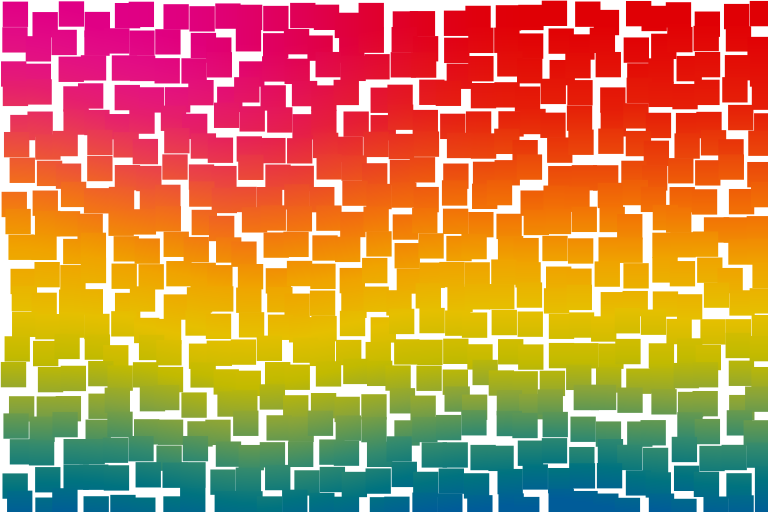
This background is drawn by a Shadertoy shader. Its source:

```glsl
// A sheet of colour, running from magenta and red down to blue, cut into square
// tiles on white. Each tile slides right and down by a hashed amount and carries
// its piece of the gradient along, so gaps and overlaps appear between tiles.

const float ROWS = 20.0;       // tiles over the canvas height
const float MAX_SLIDE = 0.5;   // largest slide, in tiles
const float TILE_SIZE = 0.99;  // tile side, in tiles
const vec3 PAPER = vec3(1.0);
const float PINK_BLUE = 0.5;   // blue added in the upper left corner

// Vertical ramp: stop heights measured from the top, and their colours
const int STOPS = 11;
const float STOP_AT[STOPS] = float[](
    0.04, 0.20, 0.30, 0.40, 0.50, 0.60, 0.69, 0.77, 0.86, 0.93, 1.00);
const vec3 STOP_COLOR[STOPS] = vec3[](
    vec3(0.88, 0.00, 0.02), vec3(0.90, 0.12, 0.03), vec3(0.92, 0.28, 0.04),
    vec3(0.95, 0.45, 0.02), vec3(0.94, 0.64, 0.00), vec3(0.90, 0.75, 0.00),
    vec3(0.76, 0.73, 0.00), vec3(0.53, 0.64, 0.23), vec3(0.20, 0.54, 0.43),
    vec3(0.00, 0.45, 0.50), vec3(0.00, 0.36, 0.60));

vec2 hash22(vec2 p) {
    vec3 q = fract(p.xyx * vec3(0.1031, 0.1030, 0.0973));
    q += dot(q, q.yzx + 33.33);
    return fract((q.xx + q.yz) * q.zy);
}

float bump(float x, float center, float width) {
    float d = (x - center) / width;
    return exp(-d * d);
}

// uv runs from 0 to 1, with y measured down from the top
vec3 sheetColor(vec2 uv) {
    // Bend the bands: late left of centre, early at upper left and lower right
    float v = uv.y - 0.045 * bump(uv.x, 0.33, 0.15);
    v += 0.04 * bump(uv.x, 0.0, 0.12) * (1.0 - smoothstep(0.35, 0.65, uv.y));
    v += 0.03 * bump(uv.x, 0.70, 0.18) * smoothstep(0.6, 1.0, uv.y);

    vec3 color = STOP_COLOR[0];
    for (int i = 1; i < STOPS; i++) {
        float t = clamp((v - STOP_AT[i - 1]) / (STOP_AT[i] - STOP_AT[i - 1]), 0.0, 1.0);
        color = mix(color, STOP_COLOR[i], t);
    }

    // Turn the red to magenta towards the upper left
    float pink = (1.0 - smoothstep(0.15, 0.70, uv.x)) * (1.0 - smoothstep(0.08, 0.50, v));
    color.b += PINK_BLUE * pink;
    return color;
}

// Antialiased cover of a tile whose upper left corner is at the origin
float tileCover(vec2 p, float pixel) {
    vec2 d = abs(p - 0.5 * TILE_SIZE) - 0.5 * TILE_SIZE;
    vec2 cover = clamp(0.5 - d / pixel, 0.0, 1.0);
    return cover.x * cover.y;
}

void mainImage(out vec4 fragColor, in vec2 fragCoord) {
    float pixel = ROWS / iResolution.y;
    vec2 p = vec2(fragCoord.x, iResolution.y - fragCoord.y) * pixel;
    vec2 gridSize = iResolution.xy * pixel;
    vec2 base = floor(p);
    vec3 color = PAPER;

    // Tiles slide only right and down; paint the nearby ones row by row
    for (int j = -1; j <= 1; j++) {
        for (int i = -1; i <= 1; i++) {
            vec2 cell = base + vec2(i, j);
            if (min(cell.x, cell.y) < 0.0) continue;
            vec2 slide = MAX_SLIDE * hash22(cell + 7.0);
            vec2 source = p - slide;
            float cover = tileCover(source - cell, pixel);
            color = mix(color, sheetColor(source / gridSize), cover);
        }
    }
    fragColor = vec4(color, 1.0);
}
```
